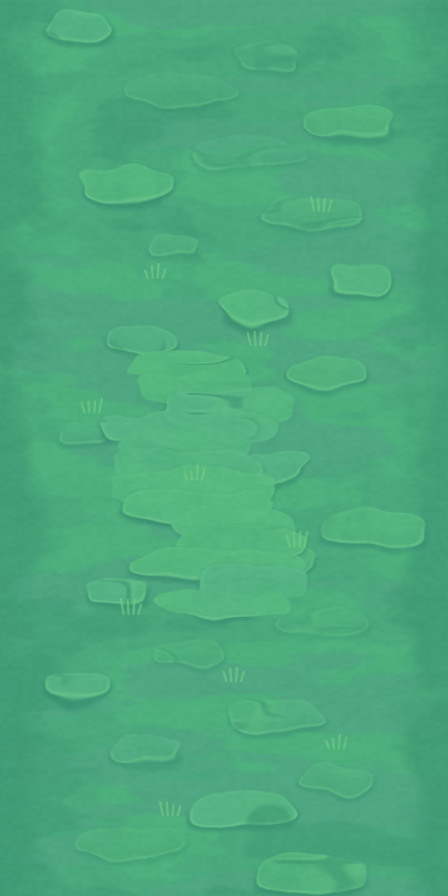
A Shadertoy shader for this texture:

```glsl
// Mossy green ground with flat, half-sunken stepping stones and small grass tufts.

// Palette
const vec3 GROUND     = vec3(0.29, 0.66, 0.49);
const vec3 MOSS       = vec3(0.30, 0.69, 0.49);
const vec3 TEAL       = vec3(0.31, 0.65, 0.51);
const vec3 SHADE      = vec3(0.25, 0.61, 0.46);
const vec3 STONE_WARM = vec3(0.34, 0.73, 0.50);
const vec3 STONE_COOL = vec3(0.34, 0.71, 0.53);
const vec3 RIM        = vec3(0.41, 0.77, 0.54);
const vec3 CREVICE    = vec3(0.20, 0.54, 0.43);
const vec3 BLADE      = vec3(0.44, 0.79, 0.52);

// Layout, in canvas widths
const int   STONES       = 28;
const int   SLABS        = 13;
const int   TUFTS        = 10;
const float STONE_STEP   = 0.07;
const float SLAB_TOP     = 1.18;
const float SLAB_STEP    = 0.044;
const float EDGE_WARP    = 0.036;
const float SHADOW_WIDTH = 0.014;
const float RIM_WIDTH    = 0.006;
const float GRAIN        = 0.018;

float hash(vec2 p) {
    return fract(sin(dot(p, vec2(127.1, 311.7))) * 43758.5453);
}

float noise(vec2 p) {
    vec2 i = floor(p), f = fract(p);
    f = f * f * (3.0 - 2.0 * f);
    return mix(mix(hash(i), hash(i + vec2(1, 0)), f.x),
               mix(hash(i + vec2(0, 1)), hash(i + vec2(1, 1)), f.x), f.y);
}

float fbm(vec2 p) {
    float sum = 0.0, amp = 0.5;
    for (int i = 0; i < 4; i++) {
        sum += amp * noise(p);
        p = p * 2.03 + 17.3;
        amp *= 0.5;
    }
    return sum / 0.9375;
}

// Approximate distance to a squarish ellipse
float pebble(vec2 p, vec2 r) {
    vec2 q = abs(p) / r + 0.001;
    float f = pow(q.x * q.x * q.x + q.y * q.y * q.y, 1.0 / 3.0);
    return (f - 1.0) / length(q * q / (f * f) / r);
}

float segment(vec2 p, vec2 a, vec2 b) {
    vec2 pa = p - a, ba = b - a;
    return length(pa - ba * clamp(dot(pa, ba) / dot(ba, ba), 0.0, 1.0));
}

// Broad, horizontal brush patches, darker towards the sides
vec3 paintGround(vec2 p) {
    float patches = fbm(p * vec2(3.0, 8.0) + 4.0);
    float washes = fbm(p * vec2(2.5, 10.0) + 31.0);
    float side = abs(p.x - 0.5) + 0.22 * (fbm(p * vec2(6.0, 9.0) + 9.0) - 0.5);
    vec3 col = mix(GROUND, MOSS, smoothstep(0.50, 0.57, patches));
    col = mix(col, TEAL, 0.85 * smoothstep(0.53, 0.60, washes));
    col = mix(col, SHADE, 0.6 * smoothstep(0.40, 0.33, patches));
    return mix(col, SHADE, 0.85 * smoothstep(0.38, 0.48, side));
}

// One stone: shadow beneath, mottled face, lit rim and a broken crack
vec3 paintStone(vec3 col, vec2 p, vec2 c, vec2 r, float seed, float face, float relief) {
    vec2 q = p - c;
    if (abs(q.x) > r.x + 0.06 || abs(q.y) > r.y + 0.06) return col;
    float aa = max(0.003, 0.75 / iResolution.x);
    vec2 s = vec2(seed * 7.3, seed * 3.1);
    q += EDGE_WARP * (vec2(noise(p * vec2(8.0, 30.0) + s), 
                           0.7 * noise(p * vec2(16.0, 20.0) - s)) - vec2(0.5, 0.35));
    float d = pebble(q, r);
    float below = pebble(q + vec2(0.0, 0.006), r);
    float inside = smoothstep(aa, -aa, d);
    float lower = smoothstep(0.5, -0.5, q.y / r.y);

    col = mix(col, CREVICE, 0.6 * relief * smoothstep(SHADOW_WIDTH, -0.002, below) * (0.35 + 0.65 * lower));
    vec3 top = mix(STONE_WARM, STONE_COOL, smoothstep(0.35, 0.75, hash(s) * 0.6 + 0.4 * noise(p * 12.0)));
    top = mix(top, MOSS, 0.5 * smoothstep(0.45, 0.7, fbm(p * vec2(9.0, 16.0) + s)));
    col = mix(col, top, inside * mix(1.0, face, smoothstep(0.0, 0.04, c.y + 0.02)));

    float rim = inside * smoothstep(-RIM_WIDTH - aa, -aa, d);
    col = mix(col, RIM, 0.7 * relief * rim * (0.3 + 0.7 * lower));
    float vein = noise(p * vec2(9.0, 24.0) + s.yx) - 0.5;
    float broken = inside * relief * smoothstep(0.55, 0.68, noise(p * vec2(7.0, 9.0) + s));
    col = mix(col, RIM, 0.35 * broken * smoothstep(0.09, 0.03, abs(vein - 0.09)));
    return mix(col, CREVICE, 0.45 * broken * smoothstep(0.08, 0.02, abs(vein)));
}

// A fan of thin blades
float tuft(vec2 p, float seed) {
    float d = 1.0;
    for (int k = 0; k < 4; k++) {
        float t = float(k) - 1.5;
        float tall = 0.016 + 0.018 * hash(vec2(seed, t));
        d = min(d, segment(p, vec2(t * 0.011, 0.0), vec2(t * 0.015, tall)));
    }
    return smoothstep(0.0042, 0.001, d);
}

void mainImage(out vec4 fragColor, in vec2 fragCoord) {
    vec2 p = fragCoord / iResolution.x;
    vec3 col = paintGround(p);

    // Scattered stones, from far to near
    for (int i = 0; i < STONES; i++) {
        float n = float(i), h = hash(vec2(n, 2.0)), g = hash(vec2(n, 5.0));
        vec2 c = vec2(0.17 + 0.66 * fract(n * 0.618 + 0.12 * h), 1.94 - STONE_STEP * n);
        vec2 r = vec2(mix(0.055, 0.125, h), mix(0.023, 0.044, 0.6 * h + 0.4 * g));
        col = paintStone(col, p, c, r, n + 1.0, mix(0.35, 0.95, g), mix(0.4, 1.0, g));
    }

    // Overlapping slabs that merge into the central path
    for (int i = 0; i < SLABS; i++) {
        float n = float(i), h = hash(vec2(n, 11.0)), g = hash(vec2(n, 14.0));
        float sway = 0.04 * sin(n * 0.9) + 0.12 * smoothstep(8.0, 12.0, n);
        vec2 c = vec2(0.44 + sway + 0.10 * (h - 0.5), SLAB_TOP - SLAB_STEP * n);
        vec2 r = vec2(mix(0.12, 0.20, g), mix(0.030, 0.044, h));
        float open = smoothstep(0.35, 0.65, noise(p * vec2(6.0, 11.0) + n * 5.0));
        col = paintStone(col, p, c, r, n + 50.0, 0.92, mix(0.15, 0.95, open));
    }

    // Grass tufts
    for (int i = 0; i < TUFTS; i++) {
        float n = float(i);
        vec2 c = vec2(0.2 + 0.6 * fract(n * 0.618 + 0.3), 0.18 + 0.15 * n);
        col = mix(col, BLADE, 0.65 * tuft(p - c, n));
    }

    // Dry-brush grain
    col += GRAIN * (noise(p * vec2(90.0, 130.0)) - 0.5) + GRAIN * (fbm(p * vec2(14.0, 40.0)) - 0.5);
    fragColor = vec4(col, 1.0);
}
```
